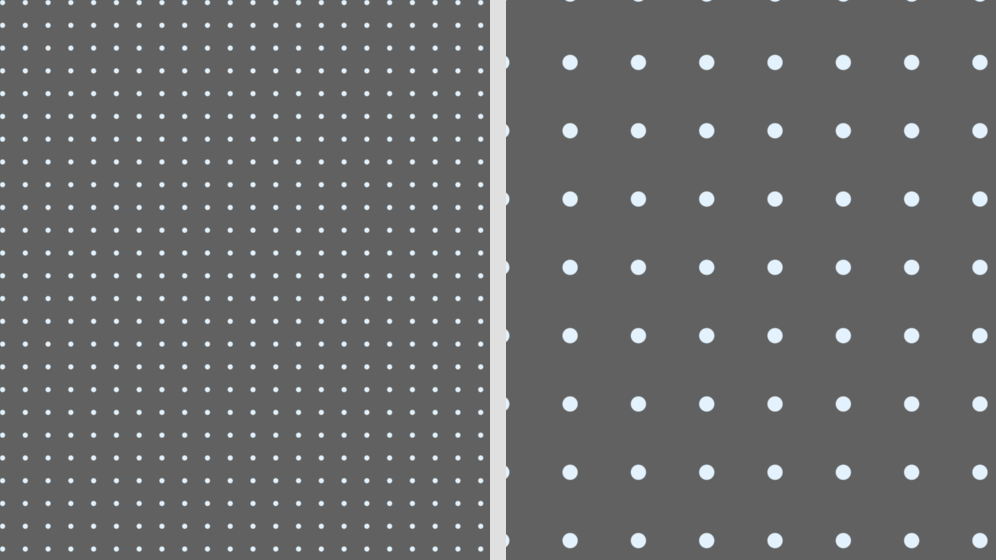
Left, the full canvas; right, a detail of the centre.
This pattern is drawn by a WebGL 2 fragment shader. Its source:

```glsl
#version 300 es
precision highp float;
// Small pale dots on a square grid over flat grey.
// Space is folded into one grid cell around the nearest dot centre, and a
// circle distance with a soft edge mixes the two colours.

uniform vec2 u_resolution;
out vec4 fragColor;

// Lengths are fractions of the canvas height.
const float PITCH = 0.04066;       // about 21.5 columns by 24.6 rows
const float DOT_RADIUS = 0.00453;
const float MARGIN = 0.00455;      // first dot centre from the left and top

const vec3 GROUND_GREY = vec3(0.38);
const vec3 DOT_ICE = vec3(0.89, 0.95, 0.99);

// Offset from the nearest point of a square grid.
vec2 foldToGrid(vec2 p, float pitch) {
    return p - pitch * floor(p / pitch + 0.5);
}

float circleDistance(vec2 p, float radius) {
    return length(p) - radius;
}

// Coverage of a shape from its signed distance.
float fill(float dist, float softness) {
    return 1.0 - smoothstep(-softness, softness, dist);
}

void main() {
    // Measure from the top left so that the grid starts in that corner.
    vec2 fromTopLeft = vec2(gl_FragCoord.x, u_resolution.y - gl_FragCoord.y);
    vec2 p = fromTopLeft / u_resolution.y;
    float softness = 1.0 / u_resolution.y;

    vec2 cell = foldToGrid(p - MARGIN, PITCH);
    float dotMask = fill(circleDistance(cell, DOT_RADIUS), softness);

    fragColor = vec4(mix(GROUND_GREY, DOT_ICE, dotMask), 1.0);
}
```
